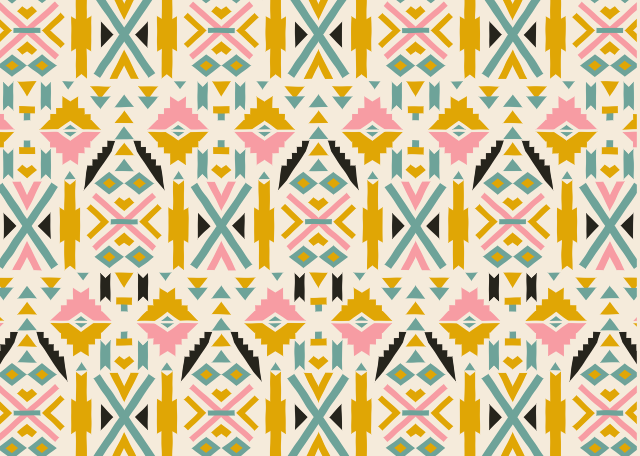
Reproduce this pattern procedurally as a Shadertoy shader.

```glsl
// Half-drop folk geometric print: crosses, stepped diamonds, ribbons and triangles.
#define CANVAS_H 546.0
#define REPEAT vec2(232.6, 229.0)
#define ORIGIN vec2(381.3, 280.5)
#define ROW_BASE 60.0
#define WOBBLE 0.7
#define MARGIN 0.995
#define CREAM vec3(0.96, 0.92, 0.86)
#define GOLD vec3(0.88, 0.65, 0.02)
#define TEAL vec3(0.43, 0.64, 0.60)
#define PINK vec3(0.97, 0.61, 0.64)
#define BLACK vec3(0.15, 0.14, 0.11)

float edgeWidth;

vec2 gradientAt(vec2 cell) {
    float a = 6.2832 * fract(sin(dot(cell, vec2(127.1, 311.7))) * 4375.5);
    return vec2(cos(a), sin(a));
}

float gradientNoise(vec2 p) {
    vec2 i = floor(p), f = p - i, u = f * f * (3.0 - 2.0 * f), e = vec2(1, 0);
    return mix(mix(dot(gradientAt(i), f), dot(gradientAt(i + e), f - e), u.x),
               mix(dot(gradientAt(i + e.yx), f - e.yx), dot(gradientAt(i + 1.0), f - 1.0), u.x), u.y);
}

void paint(inout vec3 col, float d, vec3 ink) {
    col = mix(ink, col, smoothstep(-edgeWidth, edgeWidth, d));
}

float box(vec2 p, vec2 c, vec2 h) {
    vec2 q = abs(p - c) - h;
    return max(q.x, q.y);
}

float rhombus(vec2 p, vec2 c, vec2 h) {
    return (dot(abs(p - c), h.yx) - h.x * h.y) / length(h);
}

// Base centre c, half width w; a negative height points down.
float triangle(vec2 p, vec2 c, float w, float height) {
    vec2 q = p - c;
    q.y *= sign(height);
    float h = abs(height);
    return max(-q.y, (abs(q.x) * h + q.y * w - w * h) / length(vec2(w, h)));
}

// Straight stroke from the local origin with a square end.
float stroke(vec2 p, vec2 end, float w) {
    float l = length(end);
    vec2 dir = end / l;
    return max(abs(p.x * dir.y - p.y * dir.x) - w, dot(p, dir) - l);
}

// Vertical band with swallowtail ends.
float ribbon(vec2 p, vec2 c, vec2 h, float notch) {
    vec2 q = abs(p - c);
    return max(q.x - h.x, 0.8 * (q.y - h.y + notch * (1.0 - q.x / h.x)));
}

float heart(vec2 q) {
    q.x = abs(q.x);
    float point = (10.0 * q.x - 12.0 * (q.y + 8.0)) / 15.6;
    return max(max(point, 0.7 * (q.x + q.y - 14.0)), 0.8 * (q.y - 4.0 - 0.7 * q.x));
}

float steppedDiamond(vec2 s) {
    float d = max(0.7 * (s.x + s.y - 38.0), s.y - 13.0);
    d = min(d, box(s, vec2(0), vec2(24, 20)));
    d = min(d, box(s, vec2(0), vec2(17, 27)));
    return min(d, ribbon(s, vec2(0), vec2(9.5, 41), 6.0));
}

float steppedArch(vec2 m) {
    float stairs = 1e3;
    for (int i = 0; i < 5; i++)
        stairs = min(stairs, max(m.x - 20.0 - 6.0 * float(i), m.y - 97.0 + 7.4 * float(i)));
    stairs = min(stairs, max(m.x - 44.0 - 0.15 * (67.0 - m.y), m.y - 67.0));
    float inner = max(0.95 * (11.0 + 0.32 * (97.0 - m.y) - m.x), 0.65 * (94.0 - m.y - 1.16 * m.x));
    return max(stairs, max(inner, 0.55 * (107.0 - m.y - 1.5 * m.x)));
}

void mainImage(out vec4 fragColor, in vec2 fragCoord) {
    float unit = CANVAS_H / iResolution.y;
    edgeWidth = 0.6 * unit;
    vec2 p = fragCoord * unit;
    p += WOBBLE * vec2(gradientNoise(p * 0.06), gradientNoise(p * 0.06 + 41.0));

    // Half-drop cell; m mirrors about the motif axis, n about the neighbouring axis.
    vec2 q = p - ORIGIN;
    float row = floor((q.y + ROW_BASE) / REPEAT.y);
    float odd = mod(row, 2.0);
    q.y -= row * REPEAT.y;
    q.x = (fract(q.x / REPEAT.x + 0.5 * odd + 0.5) - 0.5) * REPEAT.x;
    vec2 m = vec2(abs(q.x), q.y), n = vec2(0.5 * REPEAT.x - m.x, q.y);
    vec3 col = CREAM;

    // Pink cross with chevrons, hearts and eyes
    vec2 a = abs(q);
    paint(col, stroke(a, vec2(36, 32), 3.5), PINK);
    float chevron = max(0.69 * abs(a.x - 23.0 - 1.05 * a.y) - 3.5, 0.7 * (a.x + a.y - 61.0));
    paint(col, chevron, GOLD);
    paint(col, heart(a - vec2(0, 21)), GOLD);
    paint(col, box(q, vec2(0), vec2(16, 3)), TEAL);
    vec2 eye = vec2(m.x, abs(m.y - 2.0));
    paint(col, rhombus(eye, vec2(18, 44), vec2(17.5, 13.5)), TEAL);
    paint(col, rhombus(eye, vec2(18, 44), vec2(7.5, 6)), GOLD);

    // Black arch and the column of triangles
    paint(col, steppedArch(m), BLACK);
    for (int i = 0; i < 5; i++)
        paint(col, triangle(m, vec2(0, 60.5 + 19.2 * float(i)), 11.5, 15.0), i % 2 == 0 ? TEAL : GOLD);
    paint(col, triangle(m, vec2(28.5, 162), 12.0, -15.0), GOLD);
    paint(col, triangle(m, vec2(28.5, 150), 12.0, -15.0), TEAL);

    // Winged gold posts and small triangles
    paint(col, ribbon(m, vec2(65, -4), vec2(6.5, 53.5), 5.0), GOLD);
    paint(col, ribbon(m, vec2(65, -4), vec2(12, 21), 7.0), GOLD);
    paint(col, triangle(m, vec2(65, 51), 6.5, 9.5), TEAL);
    paint(col, triangle(m, vec2(67, 168), 7.0, -9.5), TEAL);

    // Two-tone stepped diamonds
    vec2 s = abs(m - vec2(64.5, 109));
    float gap = 1.5 - s.y;
    paint(col, max(steppedDiamond(s), gap), (q.x < 0.0) == (q.y > 109.0) ? GOLD : PINK);
    paint(col, rhombus(s, vec2(0), vec2(17, 12)), CREAM);
    paint(col, max(rhombus(s, vec2(0), vec2(9.5, 7)), gap), TEAL);

    // Teal cross with side triangles and nested chevrons
    vec2 v = vec2(n.x, abs(n.y + 5.0));
    paint(col, stroke(v, vec2(33, 49), 4.7), TEAL);
    paint(col, triangle(v.yx, vec2(0, 28), 15.5, -15.0), BLACK);
    float nested = max(0.45 * (abs(v.y - 27.5 - 2.0 * v.x) - 9.5), v.y - 53.0);
    paint(col, nested, odd > 0.5 ? GOLD : PINK);

    // Ribbons, blocks and heart between crosses
    paint(col, ribbon(n, vec2(22.5, 69), vec2(6, 18), 6.0), TEAL);
    paint(col, ribbon(n, vec2(22.5, 150.5), vec2(6, 17), 6.0), odd > 0.5 ? BLACK : TEAL);
    paint(col, heart(n - vec2(0, 60)), GOLD);
    paint(col, triangle(n, vec2(0, 168), 11.0, -18.0), GOLD);
    vec2 block = vec2(n.x, abs(n.y - 109.5));
    paint(col, box(block, vec2(0, 16.5), vec2(4, 4.5)), TEAL);
    paint(col, box(block, vec2(0, 24.5), vec2(9.5, 4.2)), GOLD);

    // Bare strip along the right side
    paint(col, (MARGIN * iResolution.x - fragCoord.x) * unit, CREAM);
    fragColor = vec4(col, 1.0);
}
```
